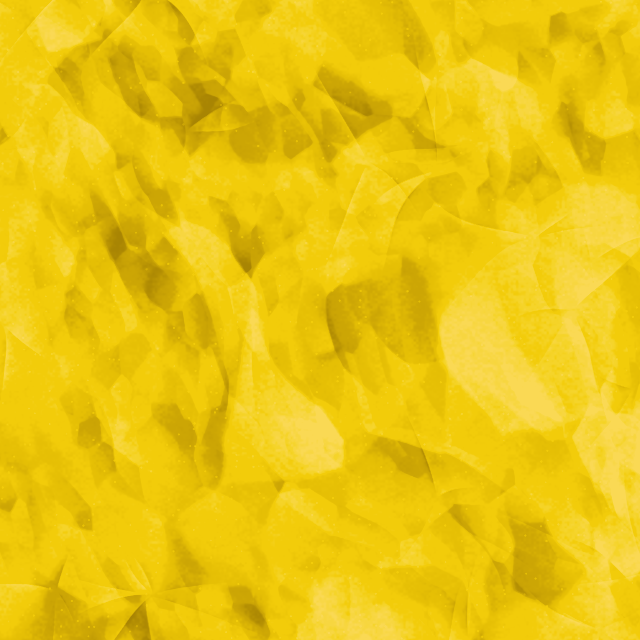
Give the GLSL for this texture, as a Shadertoy shader.

```glsl
// Crumpled yellow paper: flat facets, sharp radiating creases and fine fibre grain.

const int HUBS = 22;
const int FOLDS_PER_HUB = 5;

float hash(vec2 p) {
    return fract(sin(dot(p, vec2(127.1, 311.7))) * 43758.5453);
}

vec2 hash2(vec2 p) {
    return vec2(hash(p), hash(p + 37.3));
}

float valueNoise(vec2 p) {
    vec2 cell = floor(p), f = fract(p);
    f = f * f * (3.0 - 2.0 * f);
    float low = mix(hash(cell), hash(cell + vec2(1, 0)), f.x);
    float high = mix(hash(cell + vec2(0, 1)), hash(cell + vec2(1, 1)), f.x);
    return mix(low, high, f.y);
}

vec2 rotate(vec2 p, float angle) {
    float c = cos(angle), s = sin(angle);
    return vec2(c * p.x - s * p.y, s * p.x + c * p.y);
}

// Bends straight edges so that facets look hand crushed.
vec2 warp(vec2 p, float scale, float amount) {
    vec2 q = p * scale;
    return p + amount * (vec2(valueNoise(q), valueNoise(q + 19.7)) - 0.5);
}

// Voronoi facets, each tilted on its own; sharpness sets the edge width.
float facets(vec2 p, float sharpness, float seed) {
    vec2 cell = floor(p);
    float total = 0.0, weights = 0.0;
    for (int y = -1; y <= 1; y++)
    for (int x = -1; x <= 1; x++) {
        vec2 id = cell + vec2(x, y);
        vec2 offset = p - id - 0.5 - 0.8 * (hash2(id + seed) - 0.5);
        vec2 tilt = 2.0 * hash2(id + seed + 71.0) - 1.0;
        float shade = 2.0 * hash(id + seed + 113.0) - 1.0;
        float weight = exp(-sharpness * dot(offset, offset));
        total += weight * (shade + 1.5 * dot(offset, tilt));
        weights += weight;
    }
    return total / max(weights, 1e-30);
}

// One crease from the origin: light on one side, shadow on the other.
float fold(vec2 p, float angle, float len, float width, float bend) {
    vec2 q = rotate(p, -angle);
    float along = q.x / len;
    float across = q.y - bend * along * (1.0 - along) * len;
    float taper = smoothstep(0.0, 0.2, along) * (1.0 - smoothstep(0.35, 1.0, along));
    float side = smoothstep(-0.0015, 0.0015, across);
    float lit = exp(-abs(across) / (width * (0.3 + taper)));
    float shadow = exp(-abs(across) / (width * 0.6));
    float ridge = exp(-abs(across) / 0.0025);
    return taper * (mix(-shadow, lit, side) + 0.5 * ridge);
}

// Creases fan out in groups from scattered pinch points.
float creases(vec2 p) {
    float total = 0.0;
    for (int h = 0; h < HUBS; h++) {
        vec2 hub = hash2(vec2(h, 5.0)) * 1.1 - 0.05;
        for (int i = 0; i < FOLDS_PER_HUB; i++) {
            vec2 id = vec2(h, i + 11);
            float angle = 6.2832 * (float(i) + 1.6 * hash(id)) / float(FOLDS_PER_HUB);
            float len = mix(0.05, 0.24, hash(id + 3.1));
            float width = mix(0.004, 0.02, hash(id + 7.7));
            float bend = 0.8 * (hash(id + 13.9) - 0.5);
            float strength = 2.8 * (hash(id + 23.3) - 0.45);
            total += strength * fold(p - hub, angle, len, width, bend);
        }
    }
    return total;
}

// Sparse pale flecks on a jittered grid.
float flecks(vec2 p) {
    vec2 id = floor(p);
    vec2 centre = 0.3 + 0.4 * hash2(id);
    float spot = 1.0 - smoothstep(0.08, 0.3, length(fract(p) - centre));
    return spot * step(0.94, hash(id + 51.0));
}

float paperTone(vec2 uv) {
    vec2 p = warp(warp(uv, 4.0, 0.08), 14.0, 0.022);
    float crispness = smoothstep(0.2, 0.65, valueNoise(uv * 7.0 + 4.0));
    float tone = 0.75 * facets(rotate(p, 0.45) * vec2(4.6, 3.0), mix(18.0, 65.0, crispness), 3.0);
    tone += 0.75 * facets(rotate(p, -0.55) * vec2(9.5, 5.5), mix(10.0, 55.0, crispness), 29.0);
    tone += 0.55 * facets(rotate(p, 0.9) * vec2(11.0, 18.0), mix(6.0, 40.0, crispness), 61.0);
    // Small crumples gather in patches and leave other facets flat.
    float crumple = smoothstep(0.35, 0.7, valueNoise(uv * 5.0 + 31.0));
    tone += 0.6 * crumple * facets(rotate(p, -0.3) * vec2(30.0, 19.0), 22.0, 97.0);
    tone += 0.8 * creases(warp(uv, 9.0, 0.03));
    tone += 0.5 * (valueNoise(uv * 2.5 + 8.0) - 0.5);
    return 1.15 * tone + 0.7 * dot(uv - 0.5, vec2(0.9, -0.4)) + 0.14;
}

vec3 paperColour(float tone) {
    vec3 colour = vec3(0.66, 0.52, 0.01);
    colour = mix(colour, vec3(0.80, 0.65, 0.02), smoothstep(-3.0, -1.6, tone));
    colour = mix(colour, vec3(0.90, 0.75, 0.02), smoothstep(-1.6, -0.7, tone));
    colour = mix(colour, vec3(0.95, 0.80, 0.04), smoothstep(-0.7, 0.1, tone));
    colour = mix(colour, vec3(0.96, 0.83, 0.16), smoothstep(0.4, 1.2, tone));
    colour = mix(colour, vec3(0.97, 0.84, 0.25), smoothstep(1.2, 1.8, tone));
    return mix(colour, vec3(0.98, 0.85, 0.33), smoothstep(1.8, 2.6, tone));
}

void mainImage(out vec4 fragColor, in vec2 fragCoord) {
    vec2 uv = fragCoord / iResolution.y;
    float tone = paperTone(uv);

    // Fibre grain shows most where the light grazes the sheet.
    float grain = valueNoise(uv * 250.0) + 0.7 * valueNoise(uv * vec2(120.0, 170.0)) - 0.85;
    tone += grain * mix(0.3, 0.85, smoothstep(-0.5, 1.3, tone));
    tone += 0.9 * flecks(uv * 120.0);

    fragColor = vec4(paperColour(tone), 1.0);
}
```
